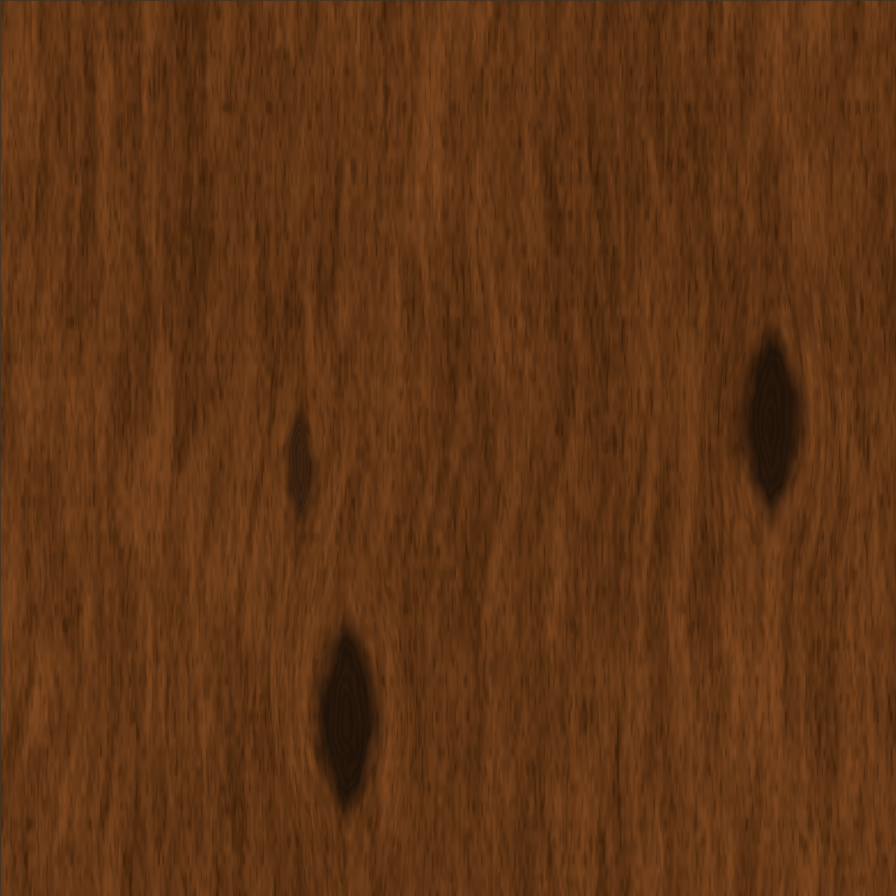
This texture is drawn by a WebGL 1 fragment shader. Its source:

```glsl
precision highp float;
// Brown wood with vertical grain and three dark, lens-shaped knots.
// Stretched value noise forms bands, streaks, fibres and pores; the
// grain coordinate is bent aside around each knot.

uniform vec2 u_resolution;

#define DARK_WOOD vec3(0.27, 0.14, 0.042)
#define LIGHT_WOOD vec3(0.475, 0.267, 0.115)
#define KNOT_CORE vec3(0.11, 0.062, 0.027)
#define KNOT_RING vec3(0.175, 0.10, 0.042)
#define EDGE_COLOR vec3(0.24, 0.20, 0.15)
#define BASE_TONE 0.575
#define WAVINESS 0.06
#define PORE_DEPTH 0.26
#define KNOT_SIZE vec2(0.027, 0.097)
#define KNOT_BEND 0.72
#define EDGE_WIDTH 0.0013

float hash(vec2 p) {
  vec3 q = fract(vec3(p.xyx) * 0.1031);
  q += dot(q, q.yzx + 33.33);
  return fract((q.x + q.y) * q.z);
}

float noise(vec2 p) {
  vec2 cell = floor(p);
  vec2 f = fract(p);
  f = f * f * (3.0 - 2.0 * f);
  float low = mix(hash(cell), hash(cell + vec2(1.0, 0.0)), f.x);
  float high = mix(hash(cell + vec2(0.0, 1.0)), hash(cell + vec2(1.0, 1.0)), f.x);
  return mix(low, high, f.y);
}

// Noise centred on zero
float signedNoise(vec2 p) {
  return noise(p) - 0.5;
}

// Centred noise with steeper flanks, for clearly bounded streaks
float streakNoise(vec2 p) {
  return smoothstep(0.2, 0.8, noise(p)) - 0.5;
}

// Two large knots and a smaller one, spread by index
vec2 knotCenter(float i) {
  return vec2(fract(0.387 + 0.474 * i), 0.199 + i * (0.5115 - 0.1855 * i));
}

float isSmall(float i) {
  return step(1.5, i);
}

vec2 knotSize(float i) {
  return KNOT_SIZE * mix(vec2(1.0), vec2(0.5, 0.62), isSmall(i));
}

// Squeeze the grain coordinate so that fibres flow around the knots
vec2 bendGrain(vec2 p) {
  vec2 bent = p;
  for (int k = 0; k < 3; k++) {
    float i = float(k);
    vec2 d = p - knotCenter(i);
    vec2 reach = d / (knotSize(i) * vec2(2.0, 1.35));
    bent.x -= d.x * KNOT_BEND * exp(-dot(reach, reach));
  }
  return bent;
}

// Brightness of the wood, from broad bands down to pores
float grainTone(vec2 p) {
  vec2 wavy = p;
  wavy.x += WAVINESS * signedNoise(p * vec2(3.0, 3.5) + 7.0);
  wavy.x += 0.2 * WAVINESS * signedNoise(p * vec2(11.0, 9.0) + 3.0);
  float tone = BASE_TONE;
  tone += 0.19 * signedNoise(wavy * vec2(9.0, 2.6) + 11.0);
  tone += 0.22 * streakNoise(wavy * vec2(46.0, 5.0) + 23.0);
  tone += 0.25 * streakNoise(wavy * vec2(105.0, 9.0) + 37.0);
  tone += 0.31 * signedNoise(p * vec2(210.0, 20.0) + 51.0);
  tone += 0.40 * signedNoise(p * vec2(390.0, 75.0) + 67.0);
  float pores = smoothstep(0.66, 0.9, noise(p * vec2(400.0, 50.0) + 83.0));
  return tone - PORE_DEPTH * pores;
}

// Scorched halo, then a ringed core with a ragged, pointed outline
vec3 addKnot(vec3 wood, vec2 p, float i) {
  vec2 d = (p - knotCenter(i)) / knotSize(i);
  float lens = sqrt(d.x * d.x + 0.01) + d.y * d.y;
  lens += 0.28 * signedNoise(p * vec2(70.0, 32.0) + 5.0);
  lens += 0.12 * signedNoise(p * vec2(240.0, 60.0) + 9.0);
  float halo = 1.0 - smoothstep(0.8, 1.8, lens);
  float core = 1.0 - smoothstep(0.76, 1.12, lens);
  float rings = 0.5 + 0.5 * sin(26.0 * lens + 3.0 * noise(p * 40.0));
  float fibre = noise(p * vec2(230.0, 25.0));
  vec3 heart = mix(KNOT_CORE, KNOT_RING, 0.4 * rings + 0.4 * fibre);
  heart = mix(heart, heart * 1.65, isSmall(i));
  wood *= 1.0 - mix(0.5, 0.25, isSmall(i)) * halo;
  return mix(wood, heart, 0.93 * core);
}

void main() {
  vec2 uv = gl_FragCoord.xy / u_resolution;
  float tone = grainTone(bendGrain(uv));
  vec3 color = mix(DARK_WOOD, LIGHT_WOOD, clamp(tone, -0.1, 1.1));
  for (int k = 0; k < 3; k++) {
    color = addKnot(color, uv, float(k));
  }

  // Thin grey rim along the left and top
  float rimDistance = min(uv.x, 1.0 - uv.y);
  float rim = 1.0 - smoothstep(0.5 * EDGE_WIDTH, 1.5 * EDGE_WIDTH, rimDistance);
  gl_FragColor = vec4(mix(color, EDGE_COLOR, 0.7 * rim), 1.0);
}
```
